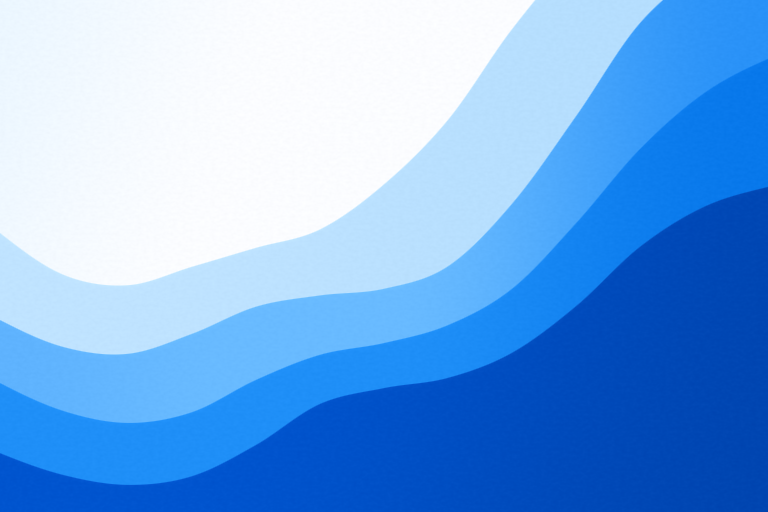
Write a Shadertoy shader that draws this background.

```glsl
const int KNOTS = 15;

// Gradient noise
vec2 randomGradient(vec2 cell) {
    vec2 p = fract(cell * vec2(0.1031, 0.1030));
    p += dot(p, p.yx + 33.33);
    float angle = 6.2832 * fract((p.x + p.y) * p.x * 17.3);
    return vec2(cos(angle), sin(angle));
}

float gradientNoise(vec2 p) {
    vec2 i = floor(p), f = fract(p);
    vec2 u = f * f * f * (f * (f * 6.0 - 15.0) + 10.0);
    vec2 e = vec2(0.0, 1.0);
    float a = dot(randomGradient(i), f);
    float b = dot(randomGradient(i + e.yx), f - e.yx);
    float c = dot(randomGradient(i + e.xy), f - e.xy);
    float d = dot(randomGradient(i + e.yy), f - e.yy);
    return mix(mix(a, b, u.x), mix(c, d, u.x), u.y);
}

// Smooth height through evenly spaced knots, one beyond each side
float waveHeight(float x, float knots[KNOTS]) {
    float s = clamp(x, 0.0, 0.9999) * float(KNOTS - 3);
    int i = int(s);
    float t = fract(s);
    float a = knots[i], b = knots[i + 1], c = knots[i + 2], d = knots[i + 3];
    return b + 0.5 * t * (c - a + t * (2.0 * a - 5.0 * b + 4.0 * c - d
                          + t * (3.0 * (b - c) + d - a)));
}

// Lay one sheet below its wave, with a faint light rim
vec3 addSheet(vec3 below, vec3 sheet, vec2 uv, float knots[KNOTS]) {
    float depth = waveHeight(uv.x, knots) - uv.y;
    float width = max(fwidth(depth), 1e-5);
    float cover = clamp(depth / width + 0.5, 0.0, 1.0);
    float rim = 0.02 * exp(-abs(depth) / 0.003);
    return mix(below, sheet + rim, cover);
}

vec3 blend(vec3 start, vec3 end, float from, float to, float v) {
    return mix(start, end, smoothstep(from, to, v));
}

void mainImage(out vec4 fragColor, in vec2 fragCoord) {
    vec2 uv = fragCoord / iResolution.xy;
    float aspect = iResolution.x / iResolution.y;

    // Wave edges, from top to bottom
    float paleEdge[KNOTS] = float[KNOTS](0.658, 0.545, 0.463, 0.443, 0.479,
        0.516, 0.552, 0.640, 0.766, 0.943, 1.09, 1.2, 1.27, 1.3, 1.3);
    float skyEdge[KNOTS] = float[KNOTS](0.449, 0.375, 0.322, 0.309, 0.348,
        0.401, 0.423, 0.436, 0.480, 0.602, 0.773, 0.955, 1.059, 1.117, 1.15);
    float azureEdge[KNOTS] = float[KNOTS](0.326, 0.252, 0.197, 0.174, 0.195,
        0.258, 0.307, 0.330, 0.365, 0.436, 0.564, 0.709, 0.818, 0.885, 0.926);
    float deepEdge[KNOTS] = float[KNOTS](0.172, 0.115, 0.072, 0.053, 0.070,
        0.131, 0.211, 0.242, 0.262, 0.311, 0.402, 0.518, 0.596, 0.635, 0.658);

    // Sheet colours
    vec3 white = blend(vec3(0.92, 0.965, 1.0), vec3(0.985, 0.99, 1.0),
                       -0.05, 0.4, uv.x + 0.25 * (1.0 - uv.y));
    vec3 pale = blend(vec3(0.75, 0.89, 1.0), vec3(0.71, 0.87, 0.995),
                      0.1, 0.85, uv.x);
    vec3 sky = blend(vec3(0.37, 0.70, 0.995), vec3(0.41, 0.73, 1.0),
                     0.0, 0.3, uv.x);
    sky = blend(sky, vec3(0.16, 0.57, 0.97), 0.5, 1.0, uv.x);
    vec3 azure = blend(vec3(0.12, 0.56, 0.97), vec3(0.03, 0.47, 0.92),
                       0.5, 1.0, uv.x);
    vec3 deep = blend(vec3(0.0, 0.33, 0.81), vec3(0.0, 0.27, 0.69),
                      0.4, 1.25, uv.x + 0.2 * (1.0 - uv.y));

    // Stack the sheets
    vec3 color = white;
    color = addSheet(color, pale, uv, paleEdge);
    color = addSheet(color, sky, uv, skyEdge);
    color = addSheet(color, azure, uv, azureEdge);
    color = addSheet(color, deep, uv, deepEdge);

    // Paper grain
    vec2 paper = uv * vec2(aspect, 1.0);
    float grain = gradientNoise(paper * vec2(90.0, 150.0))
                + 0.6 * gradientNoise(paper * vec2(210.0, 260.0) + 17.0);
    color += 0.012 * grain;

    fragColor = vec4(clamp(color, 0.0, 1.0), 1.0);
}
```
